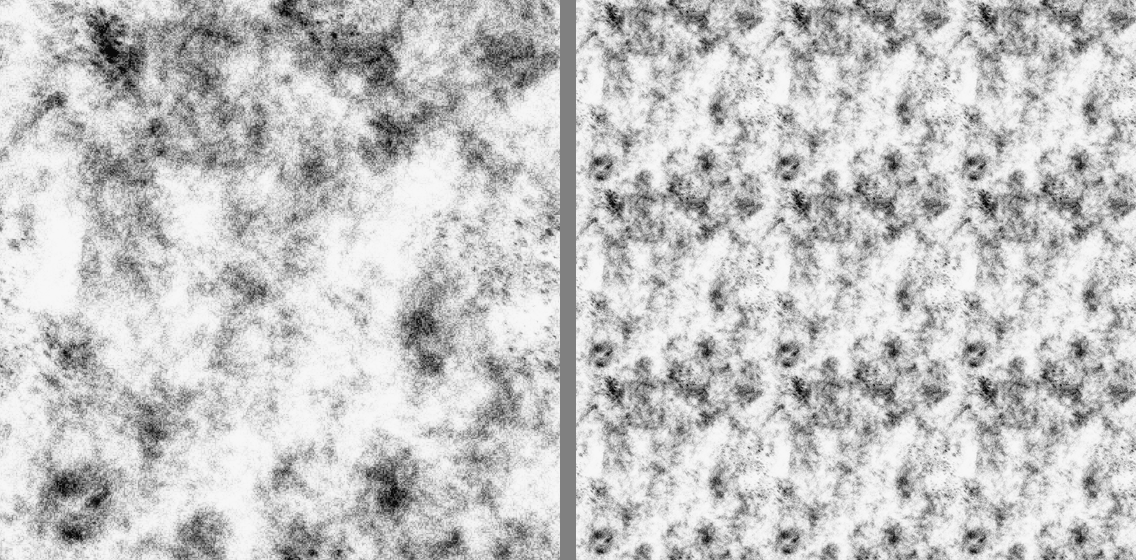
Left, the tile; right, the same tile 3 across and 3 down.
A three.js fragment shader for this texture:

```glsl
varying vec2 vUv;

const float TAU = 6.2831853;
const float PAPER_WHITE = 0.97;
const float INK_DEPTH = 0.29;
const int OCTAVES = 6;

float hash(vec2 cell, float seed) {
  vec3 q = fract(vec3(cell.xyx + seed * 7.31) * vec3(0.1031, 0.1030, 0.0973));
  q += dot(q, q.yzx + 33.33);
  return fract((q.x + q.y) * q.z);
}

// Hash of a lattice cell that repeats after the given number of cells
float wrapHash(vec2 cell, vec2 period, float seed) {
  return hash(floor(mod(cell + 0.5, period)), seed);
}

// Tiling value noise, -1 to 1
float noise(vec2 p, vec2 period, float seed) {
  p = p * period + hash(vec2(seed), 3.0);
  vec2 cell = floor(p);
  vec2 f = fract(p);
  f = f * f * (3.0 - 2.0 * f);
  vec2 e = vec2(1.0, 0.0);
  float low = mix(wrapHash(cell, period, seed), wrapHash(cell + e, period, seed), f.x);
  float high = mix(wrapHash(cell + e.yx, period, seed), wrapHash(cell + e.xx, period, seed), f.x);
  return 2.0 * mix(low, high, f.y) - 1.0;
}

// Octaves from blotches down to speckle; the middle sizes stay strong
float clouds(vec2 p, float baseFrequency, float falloff) {
  float sum = 0.0;
  float frequency = baseFrequency;
  for (int i = 0; i < OCTAVES; i++) {
    float octave = float(i);
    sum += exp(-falloff * octave * octave) * noise(p, vec2(frequency), octave + 1.0);
    frequency *= 2.0;
  }
  return sum;
}

// Periodic bending that hides the noise lattice
vec2 warp(vec2 p, float amount) {
  vec2 broad = sin(TAU * (p.yx * vec2(3.0, 2.0) + p * vec2(1.0, 2.0)));
  vec2 fine = sin(TAU * (p.yx * vec2(7.0, 9.0) - p * vec2(4.0, 3.0)) + 1.7);
  return p + amount * (broad + 0.4 * fine);
}

// Cellular pits of random size, one per cell, drawn out to the lower right
float pits(vec2 p, float count, float seed) {
  p *= count;
  vec2 cell = floor(p);
  float depth = 0.0;
  for (int y = -1; y <= 1; y++) {
    for (int x = -1; x <= 1; x++) {
      vec2 c = cell + vec2(float(x), float(y));
      vec2 jitter = vec2(wrapHash(c, vec2(count), seed), wrapHash(c, vec2(count), seed + 1.0));
      float size = wrapHash(c, vec2(count), seed + 2.0);
      float radius = mix(0.15, 0.6, size * size);
      vec2 d = p - c - jitter;
      d = vec2(0.7 * d.x, d.y + 0.35 * d.x);
      depth = max(depth, 1.0 - smoothstep(0.1 * radius, radius, length(d)));
    }
  }
  return depth;
}

// Soft shoulder: flat paper above the knee, steady darkening below it
float inkTone(float level, float knee, float softness) {
  float ink = softness * log(1.0 + exp((knee - level) / softness));
  return PAPER_WHITE - INK_DEPTH * ink;
}

void main() {
  vec2 bent = warp(vUv, 0.009);

  // Blotches, upright stains and fine grain
  float level = clouds(bent, 6.0, 0.05);
  level += 0.6 * noise(warp(vUv, 0.005), vec2(15.0, 4.0), 11.0);
  level += 0.67 * noise(vUv, vec2(400.0), 12.0);
  level *= 1.18;

  // Dark pits gathered in a few patches
  float patches = smoothstep(0.2, 0.65, noise(bent, vec2(5.0), 13.0));
  level -= 1.4 * patches * pits(bent, 42.0, 14.0);

  float tone = clamp(inkTone(level, 0.4, 0.5), 0.04, 1.0);
  gl_FragColor = vec4(vec3(tone), 1.0);
}
```
